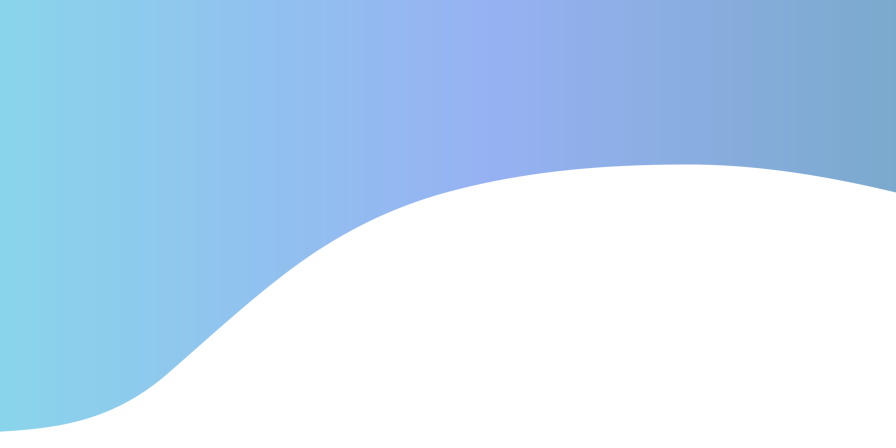
Write a WebGL 1 fragment shader that draws this background.

```glsl
precision highp float;
uniform vec2 u_resolution;

const vec3 AQUA = vec3(0.541, 0.832, 0.920);
const vec3 PERIWINKLE = vec3(0.590, 0.695, 0.950);
const vec3 STEEL = vec3(0.482, 0.664, 0.803);
const vec3 WHITE = vec3(1.0);

float hash(float n) {
  return fract(sin(n * 127.1) * 43758.5453);
}

// Cubic between two knots, each given as (x, height, slope)
float hermite(float x, vec3 a, vec3 b) {
  float span = b.x - a.x;
  float t = (x - a.x) / span;
  float s = 1.0 - t;
  return s * s * ((1.0 + 2.0 * t) * a.y + t * span * a.z)
       + t * t * ((1.0 + 2.0 * s) * b.y - s * span * b.z);
}

// Height of the white hill at x
float hillHeight(float x) {
  vec3 start = vec3(0.0, 0.0365, 0.12);
  vec3 foot = vec3(0.1875, 0.1667, 1.74);
  vec3 rise = vec3(0.3333, 0.4115, 1.44);
  vec3 shoulder = vec3(0.5, 0.5715, 0.54);
  vec3 crest = vec3(0.768, 0.6328, 0.0);
  vec3 end = vec3(1.0, 0.5703, -0.48);
  if (x < foot.x) return hermite(x, start, foot);
  if (x < rise.x) return hermite(x, foot, rise);
  if (x < shoulder.x) return hermite(x, rise, shoulder);
  if (x < crest.x) return hermite(x, shoulder, crest);
  return hermite(x, crest, end);
}

// Horizontal three-stop gradient
vec3 skyGradient(float x, float middle) {
  vec3 left = mix(AQUA, PERIWINKLE, clamp(x / middle, 0.0, 1.0));
  return mix(left, STEEL, clamp((x - middle) / (1.0 - middle), 0.0, 1.0));
}

// Shifts x slightly within each vertical band
float bandedX(float x, float bands, float amount) {
  return x + (hash(floor(x * bands)) - 0.5) * amount;
}

void main() {
  vec2 uv = gl_FragCoord.xy / u_resolution;

  // Softly banded sky
  vec3 sky = skyGradient(bandedX(uv.x, 54.0, 0.014), 0.55);

  // Hill coverage, with the edge width corrected for its slope
  float stepX = 1.0 / u_resolution.x;
  float height = hillHeight(uv.x);
  float slope = (hillHeight(uv.x + stepX) - height) * u_resolution.y;
  float edge = (height - uv.y) * u_resolution.y / sqrt(1.0 + slope * slope);
  float hill = smoothstep(-0.75, 0.75, edge);

  gl_FragColor = vec4(mix(sky, WHITE, hill), 1.0);
}
```
